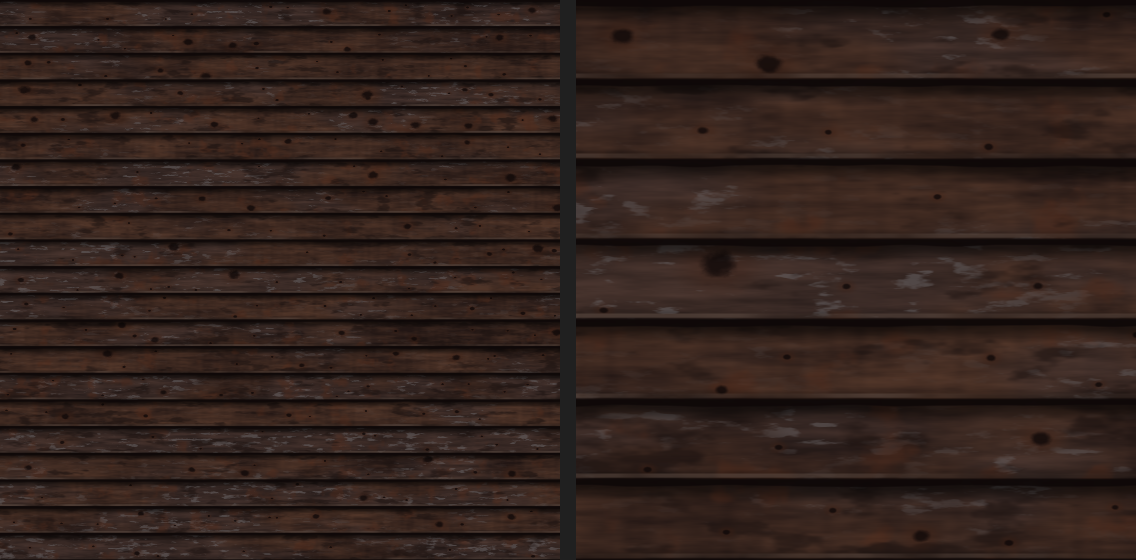
Left, the full canvas; right, a detail of the centre.
Reproduce this texture procedurally as a Shadertoy shader.

```glsl
// Dark weathered timber siding: horizontal lapped boards with shadowed seams.
// Each board gets its own stain and wear; stretched value noise draws the grain,
// scuffs and saw marks, and a cell loop scatters the knots.

#define BOARDS 21.0
#define SEAM_WIDTH 0.075
#define SHADOW_DEPTH 0.24
#define KNOT_SPACING 1.15
#define SCUFF_AMOUNT 0.60
#define SEAM_COLOR vec3(0.055, 0.030, 0.030)
#define DARK_WOOD vec3(0.135, 0.088, 0.078)
#define BROWN_WOOD vec3(0.315, 0.208, 0.158)
#define GREY_WOOD vec3(0.225, 0.172, 0.163)
#define RUST_STAIN vec3(0.330, 0.170, 0.105)
#define SCUFF_COLOR vec3(0.390, 0.370, 0.375)
#define EDGE_COLOR vec3(0.370, 0.300, 0.265)

float hash(vec2 p) {
    return fract(sin(dot(p, vec2(127.1, 311.7))) * 43758.545);
}

float valueNoise(vec2 p) {
    vec2 cell = floor(p), f = fract(p);
    f = f * f * (3.0 - 2.0 * f);
    float low = mix(hash(cell), hash(cell + vec2(1, 0)), f.x);
    float high = mix(hash(cell + vec2(0, 1)), hash(cell + vec2(1, 1)), f.x);
    return mix(low, high, f.y);
}

float fbm(vec2 p) {
    float sum = 0.0, amplitude = 0.533;
    for (int i = 0; i < 4; i++) {
        sum += amplitude * valueNoise(p);
        p = p * 2.03 + 19.7;
        amplitude *= 0.5;
    }
    return sum;
}

// Returns knot core in x and its stained halo in y; p is in board heights.
vec2 knots(vec2 p, float row) {
    vec2 result = vec2(0.0);
    float cell = floor(p.x / KNOT_SPACING);
    float ragged = 0.6 * (fbm(p * vec2(7.0, 9.0) + row * 13.0) - 0.5);
    for (int i = -1; i <= 1; i++) {
        vec2 id = vec2(cell + float(i), row);
        vec2 center = vec2((id.x + hash(id + 3.1)) * KNOT_SPACING,
                           mix(0.12, 0.85, hash(id + 7.7)));
        float size = mix(0.035, 0.17, pow(hash(id + 11.3), 4.0));
        float present = step(0.35, hash(id + 23.9));
        float d = length((p - center) * vec2(0.75, 1.1)) / size + ragged;
        result = max(result, present * vec2(1.0 - smoothstep(0.5, 1.3, d),
                                            1.0 - smoothstep(0.8, 3.2, d)));
    }
    return result;
}

void mainImage(out vec4 fragColor, in vec2 fragCoord) {
    vec2 uv = fragCoord / iResolution.y;
    float pixel = BOARDS / iResolution.y;

    // Board layout: p.x runs along the board, p.y from its lower edge to its top.
    float row = floor(uv.y * BOARDS);
    vec2 p = vec2(uv.x * BOARDS, fract(uv.y * BOARDS));
    vec2 q = p + vec2(row * 37.3, row * 5.9);
    float wear = hash(vec2(row, 4.2));
    float stain = hash(vec2(row, 9.6));

    // Wood tone: broad blotches, long grain and faint crosswise saw marks.
    float blotch = fbm(q * vec2(0.55, 1.3));
    float grain = fbm(q * vec2(1.1, 9.0) + 31.0);
    float fiber = valueNoise(q * vec2(5.0, 17.0));
    float saw = valueNoise(vec2(q.x * 8.0, q.y * 0.8)) - 0.5;
    float tone = 0.53 + 1.0 * (blotch - 0.5) + 0.75 * (grain - 0.5)
               + 0.16 * (fiber - 0.5) + 0.12 * saw + 0.22 * (stain - 0.5);
    vec3 color = mix(DARK_WOOD, BROWN_WOOD, clamp(tone, 0.0, 1.0));

    // Weathered stretches turn grey and carry pale broken scuffs.
    float weathered = smoothstep(0.42, 0.68, fbm(q * vec2(0.28, 0.7) + 71.0)
                                             + 0.28 * (wear - 0.45));
    color = mix(color, GREY_WOOD * (0.65 + 0.7 * grain), 0.65 * weathered);
    float scuff = smoothstep(0.56, 0.74, fbm(q * vec2(2.6, 9.0) + 113.0));
    color = mix(color, SCUFF_COLOR, SCUFF_AMOUNT * scuff * (0.12 + 0.88 * weathered));

    // Rust patches, dark stains and knots.
    float rust = smoothstep(0.58, 0.78, fbm(q * vec2(1.5, 1.8) + 151.0));
    color = mix(color, RUST_STAIN, 0.40 * rust);
    float grime = smoothstep(0.57, 0.76, fbm(q * vec2(1.2, 3.5) + 197.0));
    color = mix(color, DARK_WOOD * 0.8, 0.60 * grime);
    vec2 knot = knots(p, row);
    color = mix(color, RUST_STAIN * 0.75, 0.35 * knot.y);
    color = mix(color, SEAM_COLOR, 0.78 * knot.x);

    // Lap shadow below the board above, and slight rounding at the lower edge.
    float wobble = 0.035 * (valueNoise(vec2(q.x * 1.7, row)) - 0.5);
    float below = 1.0 - p.y + wobble;
    color *= mix(0.48, 1.0, smoothstep(SEAM_WIDTH, SEAM_WIDTH + SHADOW_DEPTH, below));
    color *= mix(0.72, 1.0, smoothstep(0.02, 0.16, p.y));

    // Worn bright lip along the lower edge, then the dark seam itself.
    float lip = 1.0 - smoothstep(0.015, 0.025 + pixel, abs(p.y - 0.055));
    float lipWear = smoothstep(0.30, 0.75, fbm(vec2(q.x * 0.8, row * 3.7)));
    color = mix(color, EDGE_COLOR, lip * (0.08 + 0.50 * lipWear));
    float seam = 1.0 - smoothstep(SEAM_WIDTH - pixel, SEAM_WIDTH + pixel, below);
    seam = max(seam, 1.0 - smoothstep(0.0, 0.025 + pixel * 0.5, p.y));
    color = mix(color, SEAM_COLOR, 0.92 * seam);

    fragColor = vec4(color, 1.0);
}
```
